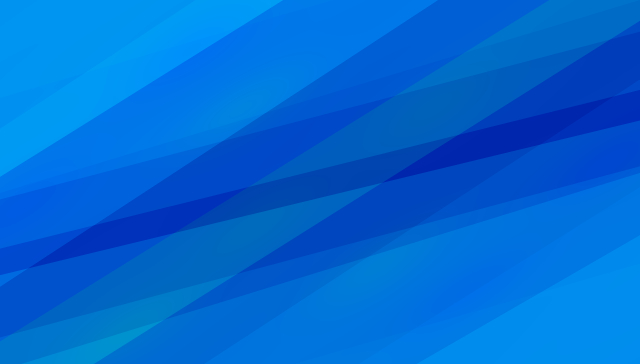
This background is drawn by a Shadertoy shader. Its source:

```glsl
// Overlapping translucent blue ribbons crossing the canvas on two diagonals.

const vec3 CORNER_COLOR = vec3(0.0, 149.0, 240.0) / 255.0;
const vec2 GLOW_AXIS = vec2(0.85, 0.527);     // direction the glows stretch along
const vec2 GLOW_SIZE = vec2(0.20, 0.065);     // radius along and across that axis
const vec3 TEAL_SHIFT = vec3(0.0, 0.045, -0.035);
const float GRAIN_SCALE = 9.0;
const float GRAIN_AMOUNT = 0.010;

// Edges: height at the left side, height at the right side,
// then the change in green and blue (0-255) below the edge.
const int EDGE_COUNT = 8;
const vec4 STEEP_EDGES[EDGE_COUNT] = vec4[](
    vec4( 0.646, 1.804,   8.0,   3.0),
    vec4( 0.514, 1.612, -33.0, -10.0),
    vec4( 0.212, 1.363, -25.0, -21.0),
    vec4( 0.062, 1.155,  19.0, -10.0),
    vec4(-0.162, 0.943, -30.0,  -3.0),
    vec4(-0.366, 0.782,  10.0,  10.0),
    vec4(-0.619, 0.486,   4.0,   6.0),
    vec4(-0.660, 0.354,  17.0,   9.0));
const vec4 SHALLOW_EDGES[EDGE_COUNT] = vec4[](
    vec4( 0.731, 1.248,  -4.0,   0.0),
    vec4( 0.470, 1.000,  -7.0,  -3.0),
    vec4( 0.452, 0.913, -15.0,  -9.0),
    vec4( 0.317, 0.753, -24.0, -13.0),
    vec4( 0.244, 0.669,  32.0,  17.0),
    vec4( 0.073, 0.543,  17.0,  10.0),
    vec4(-0.018, 0.525,  19.0,  10.0),
    vec4(-0.235, 0.276,   4.0,   1.0));

// Glows: centre, then strength (positive is teal, negative is pure blue).
const int GLOW_COUNT = 9;
const vec3 GLOWS[GLOW_COUNT] = vec3[](
    vec3(0.38, 0.70,  1.0), vec3(0.68, 0.70,  0.6), vec3(0.40, 0.38,  0.6),
    vec3(0.59, 0.27,  0.8), vec3(0.20, 0.09,  0.8), vec3(0.30, 0.87, -0.8),
    vec3(0.73, 0.20, -0.7), vec3(0.95, 0.55, -0.7), vec3(0.04, 0.44, -0.6));

vec2 hashGradient(vec2 cell) {
    float angle = 6.2832 * fract(sin(dot(cell, vec2(127.1, 311.7))) * 437.58);
    return vec2(cos(angle), sin(angle));
}

float gradientNoise(vec2 p) {
    vec2 i = floor(p), f = fract(p);
    vec2 w = f * f * f * (f * (f * 6.0 - 15.0) + 10.0);
    float a = dot(hashGradient(i), f);
    float b = dot(hashGradient(i + vec2(1, 0)), f - vec2(1, 0));
    float c = dot(hashGradient(i + vec2(0, 1)), f - vec2(0, 1));
    float d = dot(hashGradient(i + vec2(1, 1)), f - vec2(1, 1));
    return mix(mix(a, b, w.x), mix(c, d, w.x), w.y);
}

// Colour change from one edge, applied smoothly below its line.
vec3 edgeTint(vec4 edge, vec2 uv) {
    float depth = mix(edge.x, edge.y, uv.x) - uv.y;
    float below = clamp(depth * iResolution.y + 0.5, 0.0, 1.0);
    return vec3(0.0, edge.zw / 255.0) * below;
}

// Coordinates along and across the glow axis.
vec2 alongAcross(vec2 p) {
    return vec2(dot(p, GLOW_AXIS), dot(p, vec2(-GLOW_AXIS.y, GLOW_AXIS.x)));
}

void mainImage(out vec4 fragColor, in vec2 fragCoord) {
    vec2 uv = fragCoord / iResolution.xy;
    vec2 aspect = vec2(iResolution.x / iResolution.y, 1.0);
    vec3 color = CORNER_COLOR;

    // Both families of ribbons add up where they cross.
    for (int i = 0; i < EDGE_COUNT; i++) {
        color += edgeTint(STEEP_EDGES[i], uv) + edgeTint(SHALLOW_EDGES[i], uv);
    }

    // Soft drift between teal and pure blue.
    for (int i = 0; i < GLOW_COUNT; i++) {
        vec2 q = alongAcross((uv - GLOWS[i].xy) * aspect) / GLOW_SIZE;
        color += TEAL_SHIFT * GLOWS[i].z * exp(-dot(q, q));
    }

    // Faint streaks along the ribbons.
    vec2 streak = alongAcross(uv * aspect) * GRAIN_SCALE * vec2(0.15, 1.0);
    color.g += GRAIN_AMOUNT * gradientNoise(streak);

    fragColor = vec4(clamp(color, 0.0, 1.0), 1.0);
}
```
